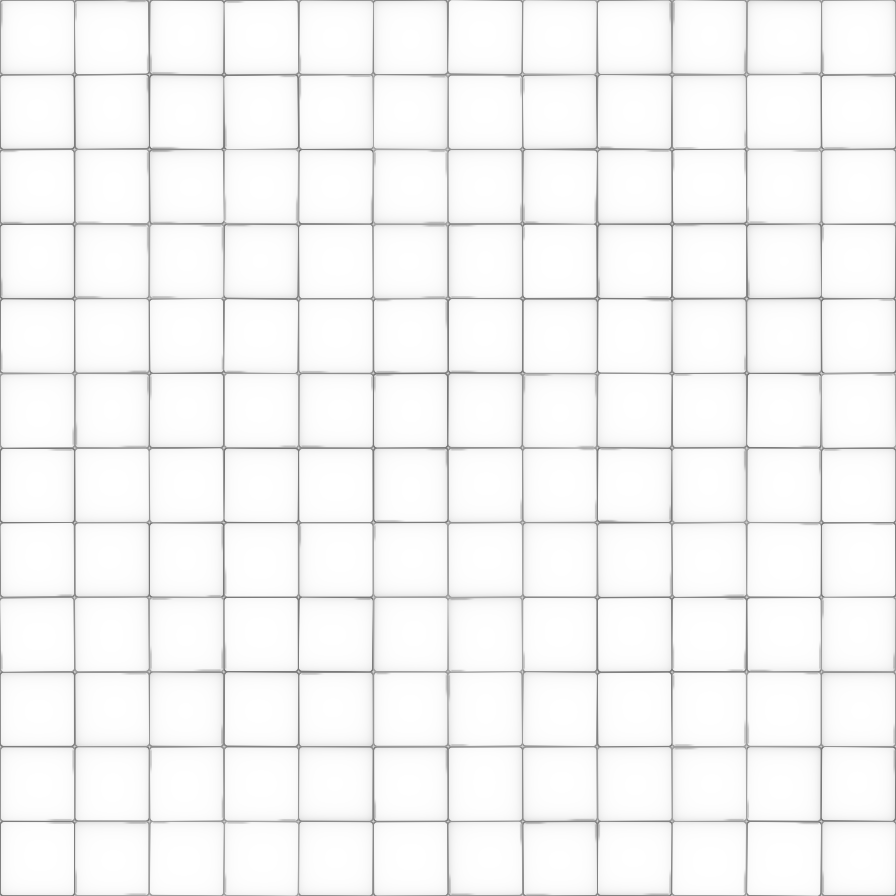
A Shadertoy shader for this pattern:

```glsl
const float TILES = 12.0;
const float CORNER_RADIUS = 0.052;
const float SEAM_HALF_WIDTH = 0.0105;
const float MAX_TILT = 0.010;
const float MAX_SHIFT = 0.003;
const vec3 GLAZE = vec3(1.0);
const vec3 SEAM_DARK = vec3(0.47);
const vec3 SEAM_LIGHT = vec3(0.65);
const vec3 GROUT = vec3(0.80);

float hash(vec2 p) {
    return fract(sin(dot(p, vec2(127.1, 311.7))) * 43758.5453);
}

float roundedBox(vec2 p, float halfSize, float radius) {
    vec2 q = abs(p) - halfSize + radius;
    return length(max(q, 0.0)) + min(max(q.x, q.y), 0.0) - radius;
}

// Slight rotation and offset that differ for every tile
vec2 settle(vec2 p, vec2 id) {
    float tilt = (hash(id + 3.7) * 2.0 - 1.0) * MAX_TILT;
    vec2 shift = vec2(hash(id + 11.3), hash(id + 23.9)) * 2.0 - 1.0;
    return p + tilt * vec2(-p.y, p.x) + shift * MAX_SHIFT;
}

// Narrow shadow beside one edge over a wide, faint one
float edgeShade(float depth, float seed) {
    float inward = max(depth, 0.0);
    float narrow = mix(0.02, 0.10, seed * seed) * exp(-inward / 0.035);
    float wide = mix(0.012, 0.045, seed) * exp(-inward / 0.11);
    return narrow + wide;
}

// Faint smear that starts near a corner and thins out along one edge
float smear(float along, float depth, vec2 seed, float px) {
    float present = step(0.66, hash(seed + 5.1));
    float end = hash(seed + 8.3) < 0.5 ? -1.0 : 1.0;
    float reach = mix(0.25, 0.45, hash(seed + 13.7));
    float fromCorner = 0.5 - along * end;
    float taper = smoothstep(0.02, 0.06, fromCorner)
                * (1.0 - smoothstep(reach * 0.6, reach, fromCorner));
    float band = 1.0 - smoothstep(0.024, 0.030 + px, depth);
    return 0.17 * present * taper * band;
}

void mainImage(out vec4 fragColor, in vec2 fragCoord) {
    vec2 grid = fragCoord / iResolution.xy * TILES;
    float px = TILES / iResolution.y;
    vec2 id = mod(floor(grid), TILES);
    vec2 p = settle(fract(grid) - 0.5, id);

    // Shading and wear along the four sides
    float shade = 0.0;
    vec2 side = p;
    for (int i = 0; i < 4; i++) {
        vec2 seed = id + float(i) * vec2(19.19, 7.43);
        float depth = 0.5 - side.x;
        shade += edgeShade(depth, hash(seed));
        shade += smear(side.y, depth, seed, px);
        side = vec2(-side.y, side.x);
    }
    vec3 color = GLAZE - min(shade, 0.3);

    // Dark outline, with pale grout left between rounded corners
    vec3 seam = mix(SEAM_DARK, SEAM_LIGHT, hash(id + 31.3));
    float d = roundedBox(p, 0.5, CORNER_RADIUS);
    float aa = 0.5 * px;
    color = mix(color, seam, smoothstep(-aa, aa, d + SEAM_HALF_WIDTH));
    color = mix(color, GROUT, smoothstep(-aa, aa, d - SEAM_HALF_WIDTH));

    fragColor = vec4(color, 1.0);
}
```
